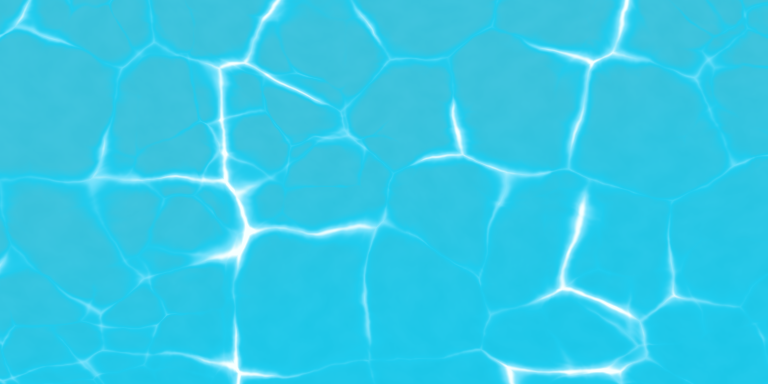
Give the GLSL for this texture, as a WebGL 2 fragment shader.

```glsl
#version 300 es
precision highp float;

uniform vec2 u_resolution;
out vec4 fragColor;

vec2 hash2(vec2 cell) {
    vec2 k = vec2(dot(cell, vec2(127.1, 311.7)), dot(cell, vec2(269.5, 183.3)));
    return fract(sin(k) * 43758.55);
}

// Layered, rotated sines, roughly -0.9 to 0.9
float waves(vec2 p) {
    float sum = 0.0, amp = 0.5;
    for (int i = 0; i < 4; i++) {
        sum += amp * sin(p.x + 1.3 * sin(p.y * 1.1 + float(i)));
        p = mat2(1.4, 1.2, -1.2, 1.4) * p + 2.7;
        amp *= 0.5;
    }
    return sum;
}

// Distances to the three nearest cell seeds, in rising order
vec3 nearestSeeds(vec2 p) {
    vec2 cell = floor(p);
    vec3 near = vec3(9.0);
    for (int y = -2; y <= 2; y++) {
        for (int x = -2; x <= 2; x++) {
            vec2 id = cell + vec2(x, y);
            float d = length(id + 0.1 + 0.8 * hash2(id) - p);
            if (d < near.x) near = vec3(d, near.xy);
            else if (d < near.y) near = vec3(near.x, d, near.y);
            else near.z = min(near.z, d);
        }
    }
    return near;
}

// Thin filaments on cell borders, with a soft halo and glowing junctions
float causticWeb(vec2 p, float strength, float width, float haze) {
    vec3 near = nearestSeeds(p);
    float gap = near.y - near.x;
    float thread = gap / (width * (0.7 + 0.5 * strength));
    float core = 0.62 * strength / (1.0 + thread * thread);
    float halo = haze * (0.08 + 0.17 * strength) * exp(-gap * 7.0);
    float junction = haze * (0.06 + 0.3 * strength) * exp(-(near.z - near.x) * 9.0);
    return core + halo + junction;
}

void main() {
    vec2 uv = gl_FragCoord.xy / u_resolution.y;

    // Refraction bends the web, coarsely and then finely
    vec2 p = uv * vec2(3.2, 3.6) + vec2(3.0, 7.0);
    p += 0.17 * vec2(waves(p * 1.2), waves(p.yx * 1.3 + 5.0));
    p += 0.018 * vec2(waves(p.yx * 9.0), waves(p * 9.0 + 3.0));

    // Wispy haze breaks up the glow
    float wisps = waves(p * vec2(8.0, 10.0) + 2.0 * waves(p * 4.0));
    float haze = 1.0 + 0.5 * waves(p * 3.1 + 14.0) + 0.45 * wisps;

    // Large cells whose threads brighten and fade along their length
    float strength = 0.14 + 0.86 * smoothstep(-0.3, 0.75, waves(p * 2.3 + 9.0));
    float light = causticWeb(p, strength, 0.036, haze);

    // A finer, fainter web that shows in patches
    float patches = 0.12 + 0.88 * smoothstep(-0.1, 0.8, waves(p * 1.3 + 21.0));
    vec2 q = p * 1.7 + 0.16 * vec2(waves(p.yx * 3.0), waves(p * 3.0 + 4.0));
    light += 0.42 * patches * causticWeb(q + 31.0, 0.3 + 0.5 * strength, 0.06, haze);
    light += 0.025 * wisps * (0.4 + patches);

    // Pool water: duller above, clearer towards the lower right
    float clarity = 0.6 - uv.y + 0.16 * (uv.x - 1.0) + 0.12 * waves(p * 0.8 + 2.0);
    vec3 water = mix(vec3(0.235, 0.765, 0.865), vec3(0.12, 0.785, 0.915),
                     smoothstep(-0.15, 0.6, clarity));
    water += vec3(0.014, 0.006, 0.006) * waves(p * 13.0);

    // Light ramp: azure, sky, white
    vec3 color = mix(water, vec3(0.115, 0.80, 0.935), 0.9 * smoothstep(0.04, 0.16, light));
    color = mix(color, vec3(0.41, 0.87, 0.98), smoothstep(0.13, 0.42, light));
    color = mix(color, vec3(0.96, 1.0, 1.0), smoothstep(0.34, 0.95, light));
    fragColor = vec4(color, 1.0);
}
```
